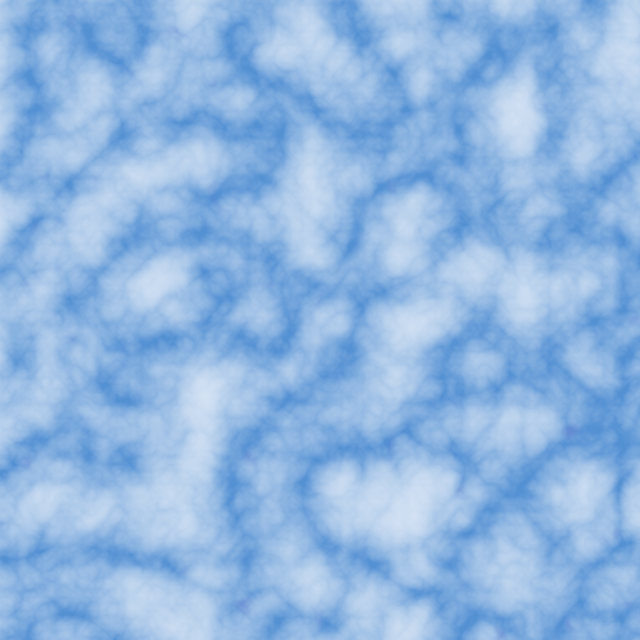
Give the GLSL for this texture, as a Shadertoy shader.

```glsl
#define CLOUD_SCALE 6.0
#define OCTAVES 5
#define GAIN 0.5
#define CONTRAST 1.7
#define THRESHOLD 0.075
#define SKY_BLUE vec3(0.33, 0.568, 0.828)
#define CLOUD_WHITE vec3(0.90, 0.93, 0.97)
#define VIOLET vec3(0.38, 0.45, 0.80)
#define VIOLET_SCALE 18.0
#define VIOLET_AMOUNT 0.5

float hash(vec2 cell) {
    return fract(sin(dot(cell, vec2(127.1, 311.7))) * 43758.5453);
}

// Dot product of a random unit gradient with the offset from its lattice corner
float cornerSlope(vec2 cell, vec2 offset) {
    float angle = 6.28319 * hash(cell);
    return dot(vec2(cos(angle), sin(angle)), offset);
}

float gradientNoise(vec2 p) {
    vec2 cell = floor(p);
    vec2 f = fract(p);
    vec2 blend = f * f * f * (f * (f * 6.0 - 15.0) + 10.0);
    vec2 e = vec2(0.0, 1.0);
    float bottom = mix(cornerSlope(cell, f), cornerSlope(cell + e.yx, f - e.yx), blend.x);
    float top = mix(cornerSlope(cell + e.xy, f - e.xy), cornerSlope(cell + e.yy, f - e.yy), blend.x);
    return mix(bottom, top, blend.y);
}

// Folded noise: billowing puffs separated by thin creases
float turbulence(vec2 p) {
    float sum = 0.0;
    float amplitude = 1.0;
    for (int i = 0; i < OCTAVES; i++) {
        sum += amplitude * abs(gradientNoise(p));
        p = p * 2.0 + vec2(17.3, 9.1);
        amplitude *= GAIN;
    }
    return sum;
}

void mainImage(out vec4 fragColor, in vec2 fragCoord) {
    vec2 uv = fragCoord / iResolution.y;

    // Cloud cover, softly limited in the brightest puffs
    float density = turbulence(uv * CLOUD_SCALE + vec2(3.7, 8.2));
    float cover = tanh(CONTRAST * max(density - THRESHOLD, 0.0));
    vec3 color = mix(SKY_BLUE, CLOUD_WHITE, cover);

    // Rare violet tints in the open sky
    float tint = smoothstep(0.38, 0.65, gradientNoise(uv * VIOLET_SCALE + 41.5));
    color = mix(color, VIOLET, VIOLET_AMOUNT * tint * (1.0 - smoothstep(0.1, 0.6, cover)));

    fragColor = vec4(color, 1.0);
}
```
